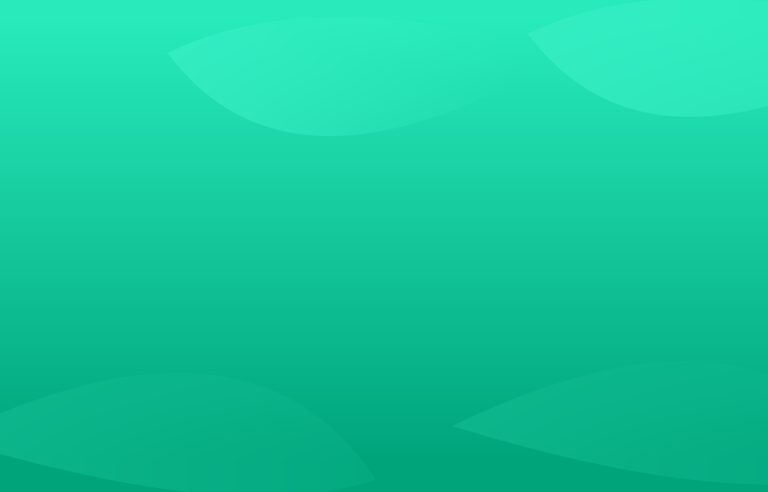
Write a WebGL 1 fragment shader that draws this background.

```glsl
precision highp float;

uniform vec2 u_resolution;

const vec3 SKY_MINT = vec3(0.155, 0.918, 0.732);
const vec3 DEEP_GREEN = vec3(0.0, 0.643, 0.482);
const vec3 PALE_LEAF = vec3(0.21, 0.935, 0.765);
const vec3 DARK_LEAF = vec3(0.055, 0.72, 0.552);

// Height at s of a quadratic Bezier from (0,0) to (1,0);
// control.x is its place along the chord, control.y its height.
float archHeight(float s, vec2 control) {
  float root = sqrt(max(control.x * control.x + (1.0 - 2.0 * control.x) * s, 0.0));
  float t = s / (control.x + root);
  return 2.0 * t * (1.0 - t) * control.y;
}

// Coverage of a leaf between two arches on a sheared chord.
float leafMask(vec2 q, vec2 chord, vec2 upper, vec2 lower, float pixel) {
  float s = clamp(q.x / chord.x, 0.0, 1.0);
  float y = q.y - s * chord.y;
  float inside = min(archHeight(s, upper) - y, y - archHeight(s, lower));
  inside = min(inside, min(q.x, chord.x - q.x));
  return clamp(inside / pixel + 0.5, 0.0, 1.0);
}

// Opacity running from fade.x at the tip to fade.y at the far end.
float leafFade(float s, vec2 fade) {
  return clamp(mix(fade.x, fade.y, s), 0.0, 1.0);
}

vec3 addUpperLeaf(vec3 color, vec2 p, vec2 tip, vec2 fade, float pixel) {
  vec2 q = p - tip;
  vec2 chord = vec2(0.813, 0.0);
  float mask = leafMask(q, chord, vec2(0.36, 0.146), vec2(0.31, -0.337), pixel);
  return mix(color, PALE_LEAF, mask * leafFade(q.x / chord.x, fade));
}

vec3 addLowerLeaf(vec3 color, vec2 p, vec2 tip, vec2 fade, float pixel) {
  vec2 q = p - tip;
  vec2 chord = vec2(0.876, -0.085);
  float mask = leafMask(q, chord, vec2(0.71, 0.362), vec2(0.68, -0.124), pixel);
  return mix(color, DARK_LEAF, mask * leafFade(q.x / chord.x, fade));
}

void main() {
  // Canvas height is one unit.
  vec2 p = gl_FragCoord.xy / u_resolution.y;
  float pixel = 1.0 / u_resolution.y;

  // Vertical gradient
  float rise = clamp((p.y - 0.065) / 0.895, 0.0, 1.0);
  vec3 color = mix(DEEP_GREEN, SKY_MINT, rise);

  // Leaves along the top and bottom
  color = addUpperLeaf(color, p, vec2(0.341, 0.892), vec2(0.85, -0.12), pixel);
  color = addUpperLeaf(color, p, vec2(1.073, 0.931), vec2(0.85, 0.3), pixel);
  color = addLowerLeaf(color, p, vec2(-0.112, 0.110), vec2(0.9, 0.25), pixel);
  color = addLowerLeaf(color, p, vec2(0.919, 0.134), vec2(0.85, 0.2), pixel);

  gl_FragColor = vec4(color, 1.0);
}
```
